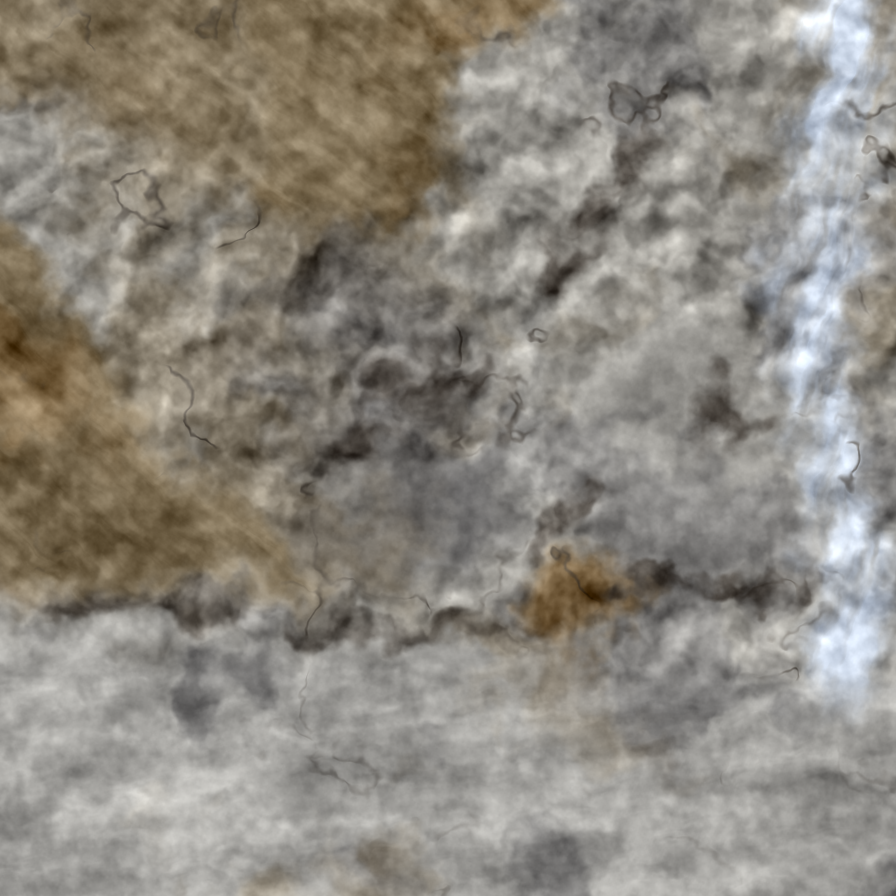
Reproduce this texture procedurally as a Shadertoy shader.

```glsl
// Weathered rock face: ochre panels, crumbled grey stone, a pale mineral vein and a dusty ledge.

const vec3 STONE  = vec3(0.605, 0.595, 0.570);
const vec3 DUST   = vec3(0.640, 0.635, 0.620);
const vec3 OCHRE  = vec3(0.475, 0.410, 0.300);
const vec3 RUST   = vec3(0.460, 0.350, 0.200);
const vec3 SHADOW = vec3(0.270, 0.245, 0.220);
const vec3 SLATE  = vec3(0.420, 0.415, 0.415);
const vec3 VEIN   = vec3(0.800, 0.845, 0.910);

const float LEDGE_HEIGHT  = 0.29;
const float VEIN_WIDTH    = 0.075;
const float COARSE_WARP   = 0.10;
const float FINE_WARP     = 0.045;
const float RELIEF_SCALE  = 19.0;
const float RELIEF_DEPTH  = 0.85;
const float MOTTLE_DEPTH  = 0.26;
const float GRAIN_DEPTH   = 0.17;
const float CRACK_DEPTH   = 0.62;
const vec2  LIGHT_OFFSET  = vec2(-0.16, 0.26);

float hash(vec2 p) {
    return fract(sin(dot(p, vec2(127.1, 311.7))) * 43758.5453);
}

float noise(vec2 p) {
    vec2 i = floor(p), f = fract(p);
    f = f * f * f * (f * (f * 6.0 - 15.0) + 10.0);
    return mix(mix(hash(i), hash(i + vec2(1, 0)), f.x),
               mix(hash(i + vec2(0, 1)), hash(i + vec2(1, 1)), f.x), f.y);
}

// Rotated octaves, result centred on zero
float fbm(vec2 p) {
    float sum = 0.0, amp = 0.5;
    for (int i = 0; i < 4; i++) {
        sum += amp * (noise(p) - 0.5);
        p = mat2(1.6, 1.2, -1.2, 1.6) * p + 7.3;
        amp *= 0.5;
    }
    return sum;
}

vec2 fbm2(vec2 p) {
    return vec2(fbm(p), fbm(p + 31.7));
}

// Soft-edged stroke from a to b
float stroke(vec2 p, vec2 a, vec2 b, float radius) {
    vec2 ab = b - a;
    float t = clamp(dot(p - a, ab) / dot(ab, ab), 0.0, 1.0);
    return 1.0 - smoothstep(0.2 * radius, radius, length(p - a - ab * t));
}

// Noise stretched along a direction
float streaks(vec2 p, vec2 dir, float along, float across) {
    return fbm(vec2(dot(p, dir) * along, dot(p, vec2(-dir.y, dir.x)) * across));
}

void mainImage(out vec4 fragColor, in vec2 fragCoord) {
    vec2 uv = fragCoord / iResolution.xy;
    vec2 fineWarp = FINE_WARP * fbm2(uv * 24.0);
    vec2 p = uv + COARSE_WARP * fbm2(uv * 6.0) + 1.5 * fineWarp;
    vec2 q = uv + 0.5 * fineWarp;

    // Regions
    float ground = 1.0 - smoothstep(-0.03, 0.03, p.y - LEDGE_HEIGHT + 0.04 * (p.x - 0.4));
    float leftPanel = smoothstep(-0.03, 0.05, 0.79 - 1.3 * p.x - p.y + 0.06 * smoothstep(0.2, 0.3, p.x))
                    * smoothstep(0.31, 0.39, p.y);
    float topPanel = smoothstep(0.25, 0.30, p.x) * smoothstep(-0.03, 0.03, 0.03 + 0.55 * p.y - p.x)
                   * smoothstep(0.71, 0.77, p.y);
    float cornerPanel = smoothstep(-0.03, 0.06, p.y - 0.90 + 0.50 * p.x)
                      * (1.0 - smoothstep(0.24, 0.30, p.x));
    float panels = clamp(leftPanel + topPanel + 0.75 * cornerPanel, 0.0, 1.0);
    float pocket = max(stroke(p, vec2(0.72, 0.57), vec2(0.79, 0.43), 0.14),
                       stroke(p, vec2(0.42, 0.41), vec2(0.52, 0.44), 0.10));
    float rough = (1.0 - 0.65 * ground) * (1.0 - 0.55 * panels) * (1.0 - 0.75 * pocket);

    // Mineral vein winding down the right side
    float veinCentre = 0.925 + 0.035 * cos((p.y - 1.0) * 9.0);
    float vein = 1.0 - smoothstep(0.1, 1.0, abs(p.x - veinCentre) / VEIN_WIDTH);
    vein *= smoothstep(0.19, 0.29, p.y);
    vein *= clamp(0.85 + 2.2 * streaks(q, normalize(vec2(0.3, 1.0)), 9.0, 38.0), 0.0, 1.0);

    // Base colours
    vec3 col = mix(STONE, DUST, max(ground, 0.5 * pocket));
    col = mix(col, SLATE, 0.65 * smoothstep(0.03, 0.22, fbm(p * 8.0 + 3.0)) * (1.0 - panels));
    float rustAmount = smoothstep(-0.1, 0.22, fbm(p * 7.0 + 11.0));
    col = mix(col, mix(OCHRE, RUST, 0.7 * rustAmount), 0.9 * panels);
    col = mix(col, OCHRE, 0.45 * smoothstep(0.04, 0.22, fbm(p * 5.0 + 50.0)));

    // Landmarks: pale column, rusty foot, hollows and ledge shadows
    col = mix(col, DUST, 0.6 * stroke(p, vec2(0.585, 0.66), vec2(0.59, 0.38), 0.04));
    col = mix(col, RUST, 0.8 * stroke(p, vec2(0.63, 0.31), vec2(0.68, 0.34), 0.06));
    col = mix(col, SLATE, 0.7 * stroke(p, vec2(0.42, 0.54), vec2(0.52, 0.41), 0.09));
    col = mix(col, SLATE, 0.6 * stroke(p, vec2(0.40, 0.67), vec2(0.47, 0.61), 0.09));
    float hollow = stroke(p, vec2(0.60, 0.71), vec2(0.70, 0.83), 0.035);
    hollow = max(hollow, stroke(p, vec2(0.40, 0.52), vec2(0.49, 0.60), 0.045));
    hollow = max(hollow, stroke(p, vec2(0.77, 0.56), vec2(0.81, 0.52), 0.040));
    hollow = max(hollow, stroke(p, vec2(0.60, 0.36), vec2(0.67, 0.44), 0.028));
    hollow = max(hollow, stroke(p, vec2(0.72, 0.36), vec2(0.91, 0.355), 0.020));
    hollow = max(hollow, 0.8 * stroke(p, vec2(0.06, 0.34), vec2(0.28, 0.33), 0.035));
    hollow = max(hollow, 0.7 * stroke(p, vec2(0.36, 0.31), vec2(0.55, 0.29), 0.025));
    hollow *= clamp(0.8 + 2.5 * fbm(q * 26.0), 0.0, 1.0);
    col = mix(col, SHADOW, 0.85 * hollow);
    col = mix(col, VEIN, vein);

    // Broken cracks, strongest in the crumbled stone
    float crack = 1.0 - smoothstep(0.0, 0.035, abs(fbm(q * 13.0 + 5.0)));
    crack *= smoothstep(0.02, 0.17, fbm(p * 9.0 + 23.0));
    col = mix(col, SHADOW, CRACK_DEPTH * crack * rough);

    // Lit relief, mottling, directional streaks and grain
    vec2 r = q * RELIEF_SCALE;
    float light = RELIEF_DEPTH * rough * (fbm(r) - fbm(r + LIGHT_OFFSET));
    light += MOTTLE_DEPTH * fbm(p * 11.0 + 70.0);
    light += 0.26 * panels * streaks(q, normalize(vec2(0.75, -0.65)), 7.0, 55.0);
    light += 0.30 * ground * streaks(q, normalize(vec2(1.0, 0.08)), 9.0, 36.0);
    light += GRAIN_DEPTH * fbm(uv * 75.0);
    col += light * vec3(1.0, 1.0, 0.98);

    fragColor = vec4(clamp(col, 0.0, 1.0), 1.0);
}
```
